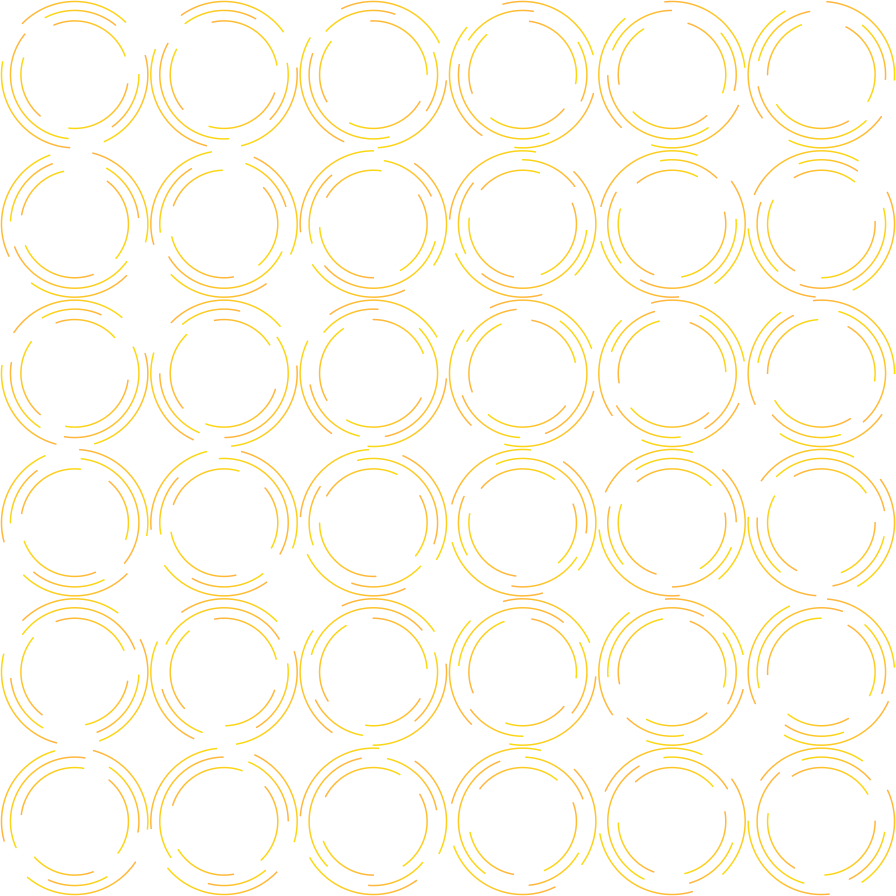
Write a WebGL 1 fragment shader that draws this pattern.

```glsl
precision highp float;
// A grid of badges, each made of three concentric broken rings on white.
// Every ring has three arcs fading from orange to yellow; rings turn one step
// per cell in reading order, the middle ring against the other two.

uniform vec2 u_resolution;

const float CELLS = 6.0;          // repeats across and down
const float TURN_STEP = 10.0;     // degrees of turn from cell to cell
const float LINE_WIDTH = 0.0100;  // lengths are in cell units
const float OUTER_RADIUS = 0.490;
const float MIDDLE_RADIUS = 0.430;
const float INNER_RADIUS = 0.360;

// Arc starts and spans in degrees, measured along each ring's own direction.
const vec3 OUTER_STARTS = vec3(94.0, 224.5, 345.0);
const vec3 OUTER_SPANS = vec3(96.0, 89.5, 81.0);
const vec3 MIDDLE_STARTS = vec3(50.6, 141.0, 306.0);
const vec3 MIDDLE_SPANS = vec3(66.5, 123.0, 54.0);
const vec3 INNER_STARTS = vec3(10.0, 130.0, 247.5);
const vec3 INNER_SPANS = vec3(86.0, 68.0, 92.0);

const vec3 PAPER = vec3(1.0);
const vec3 ORANGE = vec3(1.0, 0.705, 0.25);
const vec3 YELLOW = vec3(0.984, 0.855, 0.06);

// Coverage of a thin stroke, kept correct when it is narrower than a pixel.
float strokeCoverage(float dist, float pixel) {
  float edge = (0.5 * LINE_WIDTH + 0.5 * pixel - dist) / pixel;
  return clamp(edge, 0.0, min(1.0, LINE_WIDTH / pixel));
}

// Paints one arc; angle and span are in degrees, angle counted from its start.
vec3 paintArc(vec3 color, float radial, float radius, float angle, float span, float pixel) {
  float offset = mod(angle - 0.5 * span + 180.0, 360.0) - 180.0;
  float overrun = radians(max(abs(offset) - 0.5 * span, 0.0)) * radius;
  float dist = length(vec2(radial - radius, overrun));
  float along = clamp(offset / span + 0.5, 0.0, 1.0);
  return mix(color, mix(ORANGE, YELLOW, along), strokeCoverage(dist, pixel));
}

vec3 paintRing(vec3 color, float radial, float radius, float angle,
               vec3 starts, vec3 spans, float pixel) {
  for (int i = 0; i < 3; i++) {
    color = paintArc(color, radial, radius, angle - starts[i], spans[i], pixel);
  }
  return color;
}

void main() {
  float side = min(u_resolution.x, u_resolution.y);
  vec2 grid = gl_FragCoord.xy / side * CELLS;
  float pixel = CELLS / side;

  // Cell index in reading order from the top left
  vec2 cell = floor(grid);
  float index = (CELLS - 1.0 - cell.y) * CELLS + cell.x;
  float turn = TURN_STEP * index;

  vec2 p = fract(grid) - 0.5;
  float radial = length(p);
  float angle = degrees(atan(p.y, p.x + 1e-6));

  // Outer and inner rings run clockwise, the middle one counterclockwise
  vec3 color = PAPER;
  color = paintRing(color, radial, OUTER_RADIUS, -angle - turn, OUTER_STARTS, OUTER_SPANS, pixel);
  color = paintRing(color, radial, MIDDLE_RADIUS, angle - turn, MIDDLE_STARTS, MIDDLE_SPANS, pixel);
  color = paintRing(color, radial, INNER_RADIUS, -angle - turn, INNER_STARTS, INNER_SPANS, pixel);

  gl_FragColor = vec4(color, 1.0);
}
```
